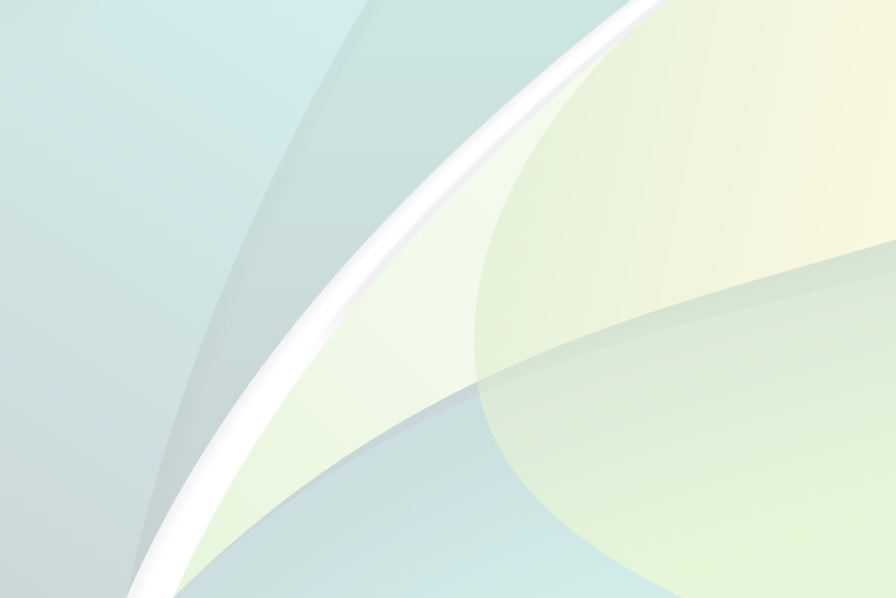
Write a Shadertoy shader that draws this background.

```glsl
// Pastel teal and lime panels with curved edges, a white ribbon and a translucent oval.

// Antialiased coverage: 1 where d is positive
float cover(float d) {
    return clamp(d / max(fwidth(d), 1e-5) + 0.5, 0.0, 1.0);
}

// Cubic a + b*t + c*t^2 + d*t^3
float cubic(float t, vec4 k) {
    return k.x + t * (k.y + t * (k.z + t * k.w));
}

// Teal panels on the left, with the shade cast along the front one
vec3 leftPanels(vec2 p) {
    float fold = p.x - cubic(p.y, vec4(0.211, 0.217, 0.187, 0.0));
    float rise = clamp(0.75 * p.y + 0.5 * p.x, 0.0, 1.0);
    vec3 front = mix(vec3(0.80, 0.845, 0.845), vec3(0.825, 0.93, 0.925), rise);
    float corner = smoothstep(0.0, 0.15, p.y - 0.853 - 0.579 * p.x);
    front = mix(front, vec3(0.815, 0.892, 0.885), 0.8 * corner);

    vec3 back = mix(vec3(0.792, 0.835, 0.838), vec3(0.80, 0.90, 0.885),
                    smoothstep(0.1, 1.05, p.y));
    back -= 0.012 * (1.0 - smoothstep(0.015, 0.04, fold));
    return mix(front, back, cover(fold));
}

// Lime sheet above a teal floor, both crossed by the oval
vec3 rightPanels(vec2 p) {
    float u = max(p.x - 0.289, 0.0);
    float above = p.y - cubic(u, vec4(0.0, 0.991, -0.6525, 0.2009));
    float sheet = cover(above);
    float shade = cover(above + 0.045 * u) * (1.0 - sheet);

    // The oval's left side bends faster below its widest point
    float h = p.y - 0.43;
    float bend = h > 0.0 ? 0.97 : 0.9 - 2.3 * h;
    float oval = cover(p.x - 0.793 - bend * h * h);

    vec3 lime = mix(vec3(0.912, 0.965, 0.868), vec3(0.955, 0.98, 0.925),
                    smoothstep(0.25, 1.5, p.x + p.y));
    vec3 cream = mix(vec3(0.898, 0.948, 0.855), vec3(0.972, 0.968, 0.878),
                     smoothstep(0.68, 1.5, p.x - 0.2 * (p.y - 0.6)));
    vec3 upper = mix(lime, cream, oval);

    float depth = smoothstep(0.0, 0.5, -above);
    vec3 teal = mix(vec3(0.80, 0.872, 0.873), vec3(0.82, 0.925, 0.915), depth);
    vec3 mint = mix(vec3(0.862, 0.918, 0.848), vec3(0.90, 0.965, 0.853), depth);
    vec3 lower = mix(teal, mint, oval);
    lower -= shade * mix(vec3(0.012, 0.03, 0.022), vec3(0.018, 0.022, 0.018), oval);
    return mix(lower, upper, sheet);
}

void mainImage(out vec4 fragColor, in vec2 fragCoord) {
    vec2 p = fragCoord / iResolution.y;

    // The ribbon lies between two rising curves
    float left = cubic(p.y, vec4(0.211, 0.436, 0.378, 0.03));
    float right = cubic(p.y, vec4(0.289, 0.441, 0.351, 0.039));
    float across = (p.x - left) / (right - left);

    // Soft grey on its left rim and a grey underside on the upper right
    vec3 ribbon = vec3(1.0);
    ribbon -= 0.045 * (1.0 - smoothstep(0.0, 0.4, across));
    ribbon -= 0.055 * smoothstep(0.66, 0.82, across) * smoothstep(0.38, 0.52, p.y);

    vec3 col = leftPanels(p);
    col = mix(col, ribbon, cover(p.x - left));
    col = mix(col, rightPanels(p), cover(p.x - right));
    fragColor = vec4(col, 1.0);
}
```
